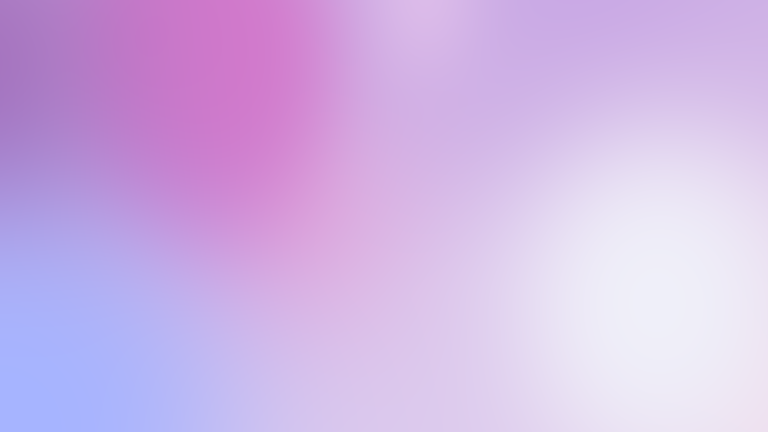
This background is drawn by a Shadertoy shader. Its source:

```glsl
// Soft pastel mesh gradient: a lilac vertical ramp with wide elliptical glows
// laid over it in turn. Each glow is a Gaussian whose exponent sets how flat
// its middle is. Coordinates are in canvas heights, from the lower left.

#define LILAC_TOP  vec3(0.805, 0.692, 0.900)
#define LILAC_LOW  vec3(0.860, 0.790, 0.930)
#define VIOLET     vec3(0.785, 0.655, 0.895)
#define PALE_LILAC vec3(0.860, 0.735, 0.915)
#define ROSE       vec3(0.875, 0.635, 0.855)
#define ORCHID     vec3(0.830, 0.475, 0.800)
#define PURPLE     vec3(0.645, 0.445, 0.740)
#define PERIWINKLE vec3(0.650, 0.705, 1.000)
#define BLUSH      vec3(0.930, 0.860, 0.925)
#define WHITE_GLOW vec3(0.937, 0.937, 0.975)

// Elliptical falloff: 1 at the centre, 1/e at the radius.
float glow(vec2 p, vec2 centre, vec2 radius, float flatness) {
    vec2 d = (p - centre) / radius;
    return exp(-pow(dot(d, d), flatness));
}

void mainImage(out vec4 fragColor, in vec2 fragCoord) {
    vec2 p = fragCoord / iResolution.y;
    // Keep the horizontal layout proportional on other aspect ratios.
    p.x *= (16.0 / 9.0) * iResolution.y / iResolution.x;

    // Lilac ground with its darker and lighter patches along the top
    vec3 color = mix(LILAC_LOW, LILAC_TOP, smoothstep(0.3, 0.8, p.y));
    color = mix(color, VIOLET, glow(p, vec2(1.40, 1.00), vec2(0.36, 0.22), 1.0));
    color = mix(color, PALE_LILAC, glow(p, vec2(0.98, 1.02), vec2(0.13, 0.20), 1.0));

    // Pink mass: a diffuse rose skirt under a flatter orchid core
    color = mix(color, ROSE, 0.85 * glow(p, vec2(0.62, 0.50), vec2(0.33, 0.30), 1.0));
    color = mix(color, ORCHID, glow(p, vec2(0.45, 0.88), vec2(0.34, 0.45), 2.0));

    // Left edge: purple above, periwinkle in the lower corner
    color = mix(color, PURPLE, glow(p, vec2(-0.05, 0.78), vec2(0.38, 0.60), 1.0));
    color = mix(color, PERIWINKLE, glow(p, vec2(0.0), vec2(0.56), 1.5));

    // Right side: blush in the corner behind a white glow
    color = mix(color, BLUSH, glow(p, vec2(1.80, 0.05), vec2(0.45, 0.60), 1.0));
    color = mix(color, WHITE_GLOW, glow(p, vec2(1.52, 0.30), vec2(0.32, 0.40), 1.3));

    fragColor = vec4(color, 1.0);
}
```
